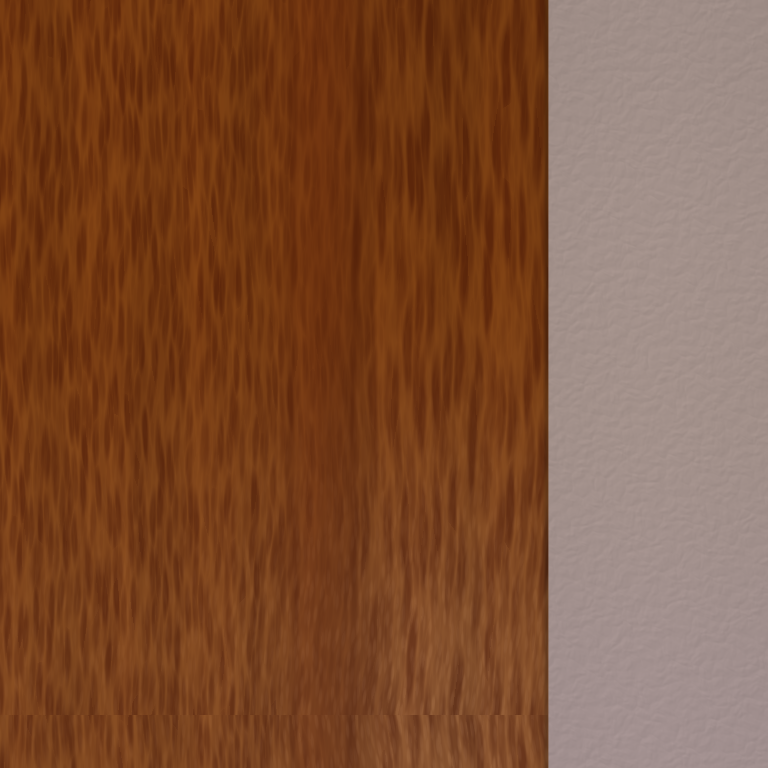
Reproduce this texture procedurally as a WebGL 2 fragment shader.

```glsl
#version 300 es
precision highp float;
uniform vec2 u_resolution;
out vec4 outColor;

const float PANEL_EDGE = 0.714;
const float SEAM_Y = 0.069;

const vec3 AMBER = vec3(0.495, 0.255, 0.075);
const vec3 AMBER_PORE = vec3(0.345, 0.135, 0.035);
const vec3 SHEEN = vec3(0.555, 0.350, 0.205);
const vec3 SHEEN_PORE = vec3(0.385, 0.195, 0.105);
const vec3 RED_BAND = vec3(0.415, 0.175, 0.050);
const vec3 PLASTER = vec3(0.630, 0.560, 0.535);

vec2 hash2(vec2 p) {
    vec2 q = vec2(dot(p, vec2(127.1, 311.7)), dot(p, vec2(269.5, 183.3)));
    return fract(sin(q) * 43758.55);
}

// Distance to the nearest scattered point; y holds that point's random value
vec2 cellular(vec2 p) {
    vec2 cell = floor(p);
    vec2 nearest = vec2(8.0, 0.0);
    for (int j = -1; j <= 1; j++) {
        for (int i = -1; i <= 1; i++) {
            vec2 id = cell + vec2(i, j);
            vec2 h = hash2(id);
            float d = length(id + h - p);
            if (d < nearest.x) nearest = vec2(d, fract(h.x * 7.3 + h.y * 3.1));
        }
    }
    return nearest;
}

float layeredSines(vec2 p) {
    float sum = 0.0, amp = 0.5;
    for (int i = 0; i < 4; i++) {
        sum += amp * sin(p.x + 1.7 * sin(p.y + float(i)));
        p = mat2(1.6, 1.1, -1.1, 1.6) * p + 2.3;
        amp *= 0.55;
    }
    return sum;
}

float bell(float x, float center, float width) {
    float t = (x - center) / width;
    return exp(-t * t);
}

// Long dark dashes, one per stretched cell
float pores(vec2 p, vec2 density, float radius) {
    vec2 c = cellular(p * density);
    return (1.0 - smoothstep(radius * 0.35, radius, c.x)) * (0.45 + 0.55 * c.y);
}

// Grain coordinates: gentle waves, a lean near the foot, a break at the seam
vec2 grainSpace(vec2 p) {
    float below = step(p.y, SEAM_Y);
    vec2 g = mix(p, vec2(p.x + 0.137, 2.0 * SEAM_Y - p.y), below);
    float foot = max(0.45 - g.y, 0.0);
    g.x += 0.13 * foot * foot * smoothstep(0.0, 0.7, p.x);
    g.x += 0.0022 * sin(g.y * 11.0 + p.x * 17.0);
    g.x += 0.0009 * sin(g.y * 47.0 + p.x * 60.0);
    return g;
}

vec3 wood(vec2 p) {
    vec2 g = grainSpace(p);
    float rightSide = smoothstep(0.44, 0.50, p.x);
    float band = bell(p.x, 0.425, 0.052);

    // Reflected light gathers at the lower right
    float sheen = smoothstep(0.68, 0.02, p.y);
    sheen *= 0.45 + 0.50 * bell(p.x, 0.57, 0.22);

    // Fine pores to the left, broad ones to the right
    float fine = pores(g, vec2(105.0, 13.0), 0.62);
    float broad = pores(g + 3.7, vec2(72.0, 7.0), 0.60);
    float hair = pores(g + 8.1, vec2(190.0, 24.0), 0.65);
    float grain = mix(fine * 0.72 + broad * 0.28, broad * 0.85 + fine * 0.22, rightSide);
    grain = grain * (1.0 - 0.35 * band) + hair * 0.22;

    vec3 base = mix(AMBER, SHEEN, sheen);
    vec3 dark = mix(AMBER_PORE, SHEEN_PORE, sheen);
    vec3 color = mix(base, mix(RED_BAND, SHEEN_PORE, sheen * 0.7), band * 0.55);
    color = mix(color, dark, clamp(grain, 0.0, 1.0) * 0.85);

    // Two long growth lines bound the red band
    float drift = 0.003 * sin(p.y * 9.0);
    float lines = 0.5 * bell(p.x, 0.382 + drift, 0.004);
    lines += 0.7 * bell(p.x, 0.455 + 0.014 * p.y + drift, 0.005);
    color = mix(color, dark, lines * (0.7 + 0.3 * sin(p.y * 31.0)));

    // Pale flecks and slow tonal variation
    float fleck = pores(g + 5.3, vec2(150.0, 32.0), 0.48);
    color += vec3(0.045, 0.045, 0.040) * fleck * sheen;
    color *= 1.0 + 0.045 * layeredSines(vec2(g.x * 48.0, g.y * 2.0));
    return color * (1.0 - 0.06 * smoothstep(0.5, 1.0, p.y) * rightSide);
}

float plasterHeight(vec2 p) {
    vec2 warped = p + 0.006 * vec2(layeredSines(p * 55.0), layeredSines(p.yx * 62.0));
    return cellular(warped * vec2(58.0, 76.0)).x + 0.4 * cellular(warped * 125.0).x;
}

vec3 plaster(vec2 p) {
    // Relief lit from the upper left
    float relief = plasterHeight(p + vec2(-0.0018, 0.0026)) - plasterHeight(p);
    vec3 color = PLASTER + vec3(-0.005, -0.004, 0.018) * smoothstep(0.5, 0.0, p.y);
    color *= 1.0 + 0.016 * bell(p.x, 0.84, 0.12) - 0.025 * smoothstep(0.65, 1.0, p.y);
    return color * (1.0 + 0.075 * relief);
}

void main() {
    vec2 p = gl_FragCoord.xy / u_resolution;
    float soft = max(1.0 / u_resolution.x, 0.0012);
    float wall = smoothstep(-soft, soft, p.x - PANEL_EDGE);
    float edgeShade = 1.0 - 0.22 * bell(p.x, PANEL_EDGE - 0.002, 0.0035);
    vec3 color = mix(wood(p) * edgeShade, plaster(p), wall);
    outColor = vec4(color, 1.0);
}
```
